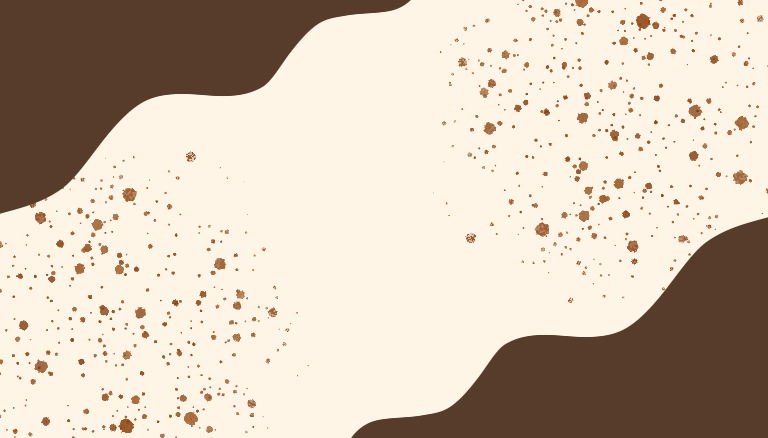
This background is drawn by a Shadertoy shader. Its source:

```glsl
const vec3 CREAM = vec3(1.0, 0.96, 0.905);
const vec3 COCOA = vec3(0.345, 0.235, 0.17);
const vec3 RUST = vec3(0.44, 0.17, 0.02);
const vec3 CARAMEL = vec3(0.70, 0.43, 0.20);

const float MIRROR_DEPTH = 0.492;             // centre of the half turn, below the top
const vec2 LEFT_CLUSTER = vec2(0.251, 0.233);
const vec2 RIGHT_CLUSTER = vec2(0.338, 0.749); // x is measured from the right edge
const float CLUSTER_TURN = 2.705;
const float DENSE_RADIUS = 0.22;
const float OUTER_RADIUS = 0.52;

const int DROP_LAYERS = 4;
const float LARGEST_CELL = 0.115;
const float CELL_SHRINK = 0.6;
const vec2 DROP_CHANCE = vec2(0.55, 0.36);    // largest and smallest layer
const float DROP_JITTER = 0.64;
const vec2 DROP_SIZE = vec2(0.07, 0.155);     // radius range as a share of the cell
const float CLUMP_SCALE = 13.0;

// Wave knots: x, depth below the top, slope
const int KNOTS = 13;
const vec3 WAVE[KNOTS] = vec3[KNOTS](
    vec3(0.0, 0.488, -0.28), vec3(0.137, 0.434, -0.68), vec3(0.240, 0.315, -1.25),
    vec3(0.331, 0.231, -0.50), vec3(0.400, 0.215, -0.06), vec3(0.525, 0.219, -0.06),
    vec3(0.600, 0.198, -0.60), vec3(0.660, 0.124, -1.32), vec3(0.726, 0.055, -0.66),
    vec3(0.788, 0.036, -0.18), vec3(0.879, 0.027, -0.14), vec3(0.938, 0.0, -0.95),
    vec3(0.965, -0.035, -1.60));

float hash(vec2 p) {
    return fract(sin(dot(p, vec2(127.1, 311.7))) * 43758.5453);
}

float noise(vec2 p) {
    vec2 i = floor(p), f = fract(p);
    f = f * f * (3.0 - 2.0 * f);
    return mix(mix(hash(i), hash(i + vec2(1, 0)), f.x),
               mix(hash(i + vec2(0, 1)), hash(i + vec2(1, 1)), f.x), f.y);
}

// Cubic Hermite curve through the knots
float waveDepth(float x) {
    float depth = WAVE[0].y;
    for (int i = 0; i < KNOTS - 1; i++) {
        vec3 a = WAVE[i], b = WAVE[i + 1];
        if (x < a.x) break;
        float span = b.x - a.x;
        float t = clamp((x - a.x) / span, 0.0, 1.0), u = 1.0 - t;
        depth = u * u * ((1.0 + 2.0 * t) * a.y + t * span * a.z)
              + t * t * ((1.0 + 2.0 * u) * b.y - u * span * b.z);
    }
    return depth;
}

float waveMask(vec2 fromCorner) {
    float d = waveDepth(fromCorner.x) - fromCorner.y;
    float soft = fwidth(d);
    return smoothstep(-0.5 * soft, 0.5 * soft, d);
}

// Jittered drops on ever coarser grids, thinning away from the cluster centre
vec3 addSplatter(vec3 color, vec2 p, float pixel) {
    for (int layer = DROP_LAYERS - 1; layer >= 0; layer--) {
        float cell = LARGEST_CELL * pow(CELL_SHRINK, float(layer));
        vec2 grid = p / cell + 0.37 * float(layer);
        vec2 id = floor(grid);
        vec2 seed = id + 17.3 * float(layer + 1);
        vec2 jitter = vec2(hash(seed), hash(seed + 5.2)) - 0.5;
        vec2 offset = (fract(grid) - 0.5 - DROP_JITTER * jitter) * cell;

        vec2 center = p - offset;
        float fade = smoothstep(DENSE_RADIUS, OUTER_RADIUS, length(center));
        float clump = smoothstep(0.15, 0.75, noise(center * CLUMP_SCALE + 40.0));
        float chance = mix(DROP_CHANCE.x, DROP_CHANCE.y, float(layer) / float(DROP_LAYERS - 1));
        if (hash(seed + 9.7) < chance * mix(0.45, 1.5, clump) * (1.0 - fade)) {
            float size = hash(seed + 13.1);
            float radius = cell * mix(DROP_SIZE.x, DROP_SIZE.y, size) * (1.0 - 0.35 * fade);
            vec2 local = offset / radius;

            // Ragged rim and blotchy ink
            float rim = radius * (0.78 + 0.42 * noise(local * 3.5 + seed));
            float cover = 1.0 - smoothstep(-0.5 * pixel, 0.5 * pixel, length(offset) - rim);
            float grain = noise(local * 4.0 + seed * 3.1);
            float ink = mix(1.0, smoothstep(0.3, 0.7, grain), 0.12 + 0.78 * fade);
            float pale = 0.6 * grain + 0.4 * hash(seed + 21.9);
            vec3 tint = mix(RUST, CARAMEL, pale);
            color = mix(color, tint, cover * ink * mix(0.82, 1.0, hash(seed + 27.4)));
        }
    }
    return color;
}

void mainImage(out vec4 fragColor, in vec2 fragCoord) {
    float pixel = 1.0 / iResolution.y;
    float aspect = iResolution.x * pixel;
    vec2 p = fragCoord * pixel;

    // Two clusters, the right one turned
    vec3 color = addSplatter(CREAM, p - LEFT_CLUSTER, pixel);
    float c = cos(CLUSTER_TURN), s = sin(CLUSTER_TURN);
    vec2 rightCenter = vec2(aspect - RIGHT_CLUSTER.x, RIGHT_CLUSTER.y);
    color = addSplatter(color, mat2(c, -s, s, c) * (p - rightCenter), pixel);

    // Wavy corners, related by a half turn
    vec2 topLeft = vec2(p.x, 1.0 - p.y);
    vec2 bottomRight = vec2(aspect, 2.0 * MIRROR_DEPTH) - topLeft;
    color = mix(color, COCOA, max(waveMask(topLeft), waveMask(bottomRight)));

    fragColor = vec4(color, 1.0);
}
```
